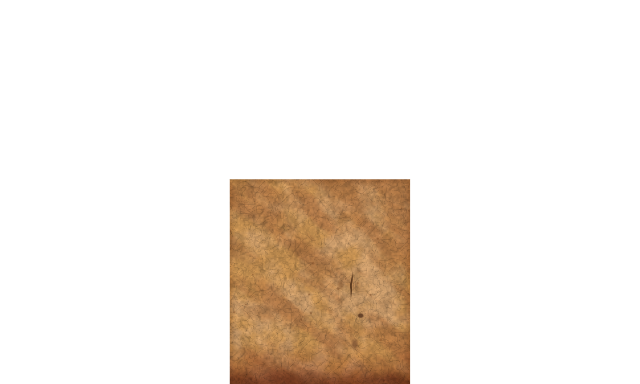
Give the GLSL for this texture, as a WebGL 1 fragment shader.

```glsl
precision highp float;
uniform vec2 u_resolution;

float hash(vec2 p) {
  vec3 q = fract(vec3(p.xyx) * 0.1031);
  q += dot(q, q.yzx + 33.33);
  return fract((q.x + q.y) * q.z);
}

float noise(vec2 p) {
  vec2 i = floor(p), f = fract(p);
  f = f * f * (3.0 - 2.0 * f);
  return mix(mix(hash(i), hash(i + vec2(1.0, 0.0)), f.x),
             mix(hash(i + vec2(0.0, 1.0)), hash(i + 1.0), f.x), f.y);
}

float fbm(vec2 p) {
  float sum = 0.0, amp = 0.533;
  for (int i = 0; i < 4; i++) {
    sum += amp * noise(p);
    p = mat2(1.6, 1.2, -1.2, 1.6) * p + 17.3;
    amp *= 0.5;
  }
  return sum;
}

// Soft ellipse, 1 inside and 0 outside
float blot(vec2 p, vec2 radius, float soft) {
  return 1.0 - smoothstep(1.0 - soft, 1.0 + soft, length(p / radius));
}

// Thin wandering lines where noise crosses its middle
float creases(vec2 p, float width) {
  float n = noise(p + 1.5 * noise(p * 0.6 + 9.0));
  return 1.0 - smoothstep(0.0, width, abs(n - 0.5));
}

// Small dark flecks scattered over a jittered grid
float flecks(vec2 p) {
  vec2 cell = floor(p * 22.0);
  float cover = 0.0;
  for (int y = -1; y <= 1; y++) {
    for (int x = -1; x <= 1; x++) {
      vec2 c = cell + vec2(float(x), float(y));
      vec2 centre = (c + vec2(hash(c), hash(c + 41.0))) / 22.0;
      float size = 0.0015 + 0.002 * hash(c + 7.0);
      cover = max(cover, step(0.84, hash(c + 83.0)) * blot(p - centre, vec2(size), 0.6));
    }
  }
  return cover;
}

vec3 parchment(vec2 p) {
  vec2 slant = vec2(dot(p, vec2(0.8, -0.6)), dot(p, vec2(0.6, 0.8)));
  float clouds = fbm(p * 9.0 + 3.0);
  float streaks = fbm(slant * vec2(8.0, 20.0) + 31.0);
  float mottle = fbm(p * 42.0);
  float grain = 0.6 * noise(p * 150.0) + 0.4 * noise(p * 290.0 + 50.0);

  // Cloudy shift between pinkish tan and golden tan
  vec3 color = mix(vec3(0.78, 0.60, 0.41), vec3(0.75, 0.55, 0.31),
                   smoothstep(0.35, 0.65, 0.5 * clouds + 0.5 * fbm(p * 24.0 + 70.0)));

  // Slanted brown stains, stronger towards the upper right
  float corner = smoothstep(0.75, 1.5, p.x + p.y);
  color = mix(color, vec3(0.64, 0.42, 0.24),
              0.75 * smoothstep(0.42, 0.78, streaks + 0.2 * corner));
  color = mix(color, vec3(0.62, 0.39, 0.21), 0.4 * blot(p - vec2(1.02, 0.445), vec2(0.025, 0.04), 0.8));
  color = mix(color, vec3(0.60, 0.40, 0.22), 0.35 * blot(p - vec2(0.612, 0.348), vec2(0.016, 0.02), 0.8));

  // Fibres, wrinkles and grain
  color *= 1.0 + 0.22 * (mottle - 0.5) + 0.24 * (grain - 0.5);
  color *= 1.0 - 0.10 * creases(p * 55.0, 0.07) - 0.09 * creases(p * 95.0 + 20.0, 0.09);
  color = mix(color, vec3(0.48, 0.29, 0.15), 0.45 * flecks(p));

  // Scratch and larger spots
  vec2 s = p - vec2(0.913, 0.257);
  s.x -= 0.08 * s.y + 0.003 * (noise(vec2(p.y * 70.0, 4.0)) - 0.5);
  color = mix(color, vec3(0.30, 0.18, 0.09), 0.85 * blot(s, vec2(0.0024, 0.028), 0.5));
  color = mix(color, vec3(0.33, 0.20, 0.12), 0.8 * blot(p - vec2(0.937, 0.178), vec2(0.007, 0.0055), 0.4));
  color = mix(color, vec3(0.46, 0.30, 0.19), 0.6 * blot(p - vec2(0.922, 0.104), vec2(0.008, 0.011), 0.6));
  color = mix(color, vec3(0.55, 0.36, 0.20), 0.5 * blot(p - vec2(0.885, 0.257), vec2(0.007, 0.011), 0.6));

  // Scorched bottom edge
  float height = p.y + 0.035 * (fbm(p * vec2(14.0, 25.0) + 11.0) - 0.5);
  color *= mix(vec3(1.0), vec3(0.88, 0.78, 0.74), 1.0 - smoothstep(0.03, 0.12, height));
  color *= mix(vec3(1.0), vec3(0.70, 0.56, 0.52), 1.0 - smoothstep(0.0, 0.055, height));

  // Slight darkening along the other edges
  float inset = min(min(p.x - 0.596, 1.066 - p.x), 0.533 - p.y);
  return color * mix(vec3(0.91, 0.87, 0.82), vec3(1.0), smoothstep(0.0, 0.018, inset));
}

void main() {
  vec2 p = gl_FragCoord.xy / u_resolution.y;
  p.x += 0.5 * (1.6623 - u_resolution.x / u_resolution.y);

  // Sheet standing on the lower edge of a white ground
  float pixel = 1.0 / u_resolution.y;
  float outside = max(abs(p.x - 0.831) - 0.235, p.y - 0.533);
  float sheet = 1.0 - smoothstep(-0.5 * pixel, 0.5 * pixel, outside);
  gl_FragColor = vec4(mix(vec3(1.0), parchment(p), sheet), 1.0);
}
```
